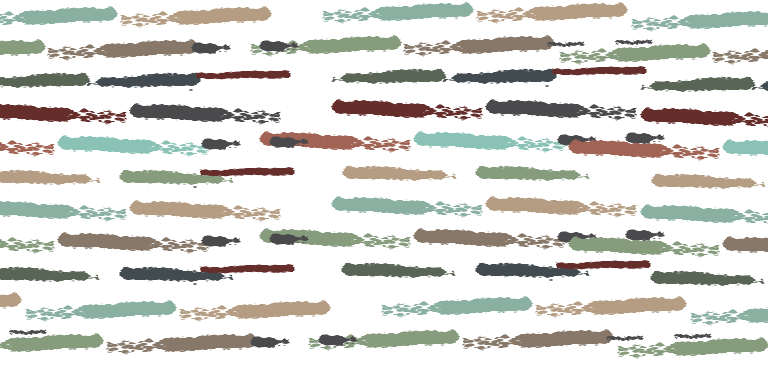
This pattern is drawn by a Shadertoy shader. Its source:

```glsl
// Staggered rows of dry brush strokes in muted colours on white, with small dark dabs.

#define HEIGHT 384.0        // design units from top to bottom
#define PAIR_STEP 665.0     // width of two neighbouring stroke groups
#define ODD_STEP 356.0      // offset of the second group in a pair
#define GROUP_LIFT 4.0      // vertical stagger between groups
#define RAGGED 3.0          // roughness of the stroke edges
#define DRY_COVER 0.54      // ink left in the dry tails
#define DAB_INK vec3(0.29, 0.29, 0.30)
#define THIN_INK vec3(0.40, 0.18, 0.17)

struct Brush { float len, halfH, drop, dryAt, tip; };
const Brush LONG = Brush(150.0, 7.0, 7.0, 0.52, 0.72);
const Brush SLIM = Brush(113.0, 6.3, 4.0, 0.78, 0.35);
const Brush THIN = Brush(94.0, 3.7, 2.0, 1.10, 0.65);
const Brush DAB = Brush(38.0, 5.0, 1.0, 0.58, 0.55);
const Brush SPECKS = Brush(36.0, 4.0, 1.0, -0.30, 0.50);

// Each row: first x, second x, y from the top, kind (1 long, 2 slim; negative = tail left)
const vec4 ROWS[11] = vec4[11](
    vec4(-33, 121, 17, -1), vec4(-105, 48, 50, -1), vec4(-24, 87, 81, -2),
    vec4(-24, 130, 114, 1), vec4(-96, 58, 146, 1), vec4(-13, 120, 178, 2),
    vec4(-24, 130, 211, 1), vec4(-96, 58, 243, 1), vec4(-14, 120, 275, 2),
    vec4(26, 180, 311, -1), vec4(-47, 107, 344, -1));

// Teal, tan, green, brown, moss, slate, maroon, charcoal, rust, aqua
const vec3 INKS[10] = vec3[10](
    vec3(0.54, 0.69, 0.63), vec3(0.71, 0.615, 0.515), vec3(0.525, 0.61, 0.49),
    vec3(0.53, 0.47, 0.41), vec3(0.35, 0.395, 0.335), vec3(0.26, 0.30, 0.315),
    vec3(0.40, 0.18, 0.17), vec3(0.29, 0.29, 0.30), vec3(0.63, 0.39, 0.33),
    vec3(0.54, 0.76, 0.71));

vec2 hash2(vec2 p) {
    return fract(sin(vec2(dot(p, vec2(127.1, 311.7)), dot(p, vec2(269.5, 183.3)))) * 43758.5);
}

// Cellular noise: distance to the nearest scattered point
float cells(vec2 p) {
    vec2 cell = floor(p), f = fract(p);
    float nearest = 2.0;
    for (int y = -1; y <= 1; y++)
        for (int x = -1; x <= 1; x++) {
            vec2 o = vec2(x, y);
            nearest = min(nearest, length(o + hash2(cell + o) - f));
        }
    return nearest;
}

// Signed distance to a stroke that starts at q.x = 0 and dries out along +x
float strokeDist(vec2 q, Brush b, bool tailLeft) {
    if (tailLeft) q.x = b.len - q.x;
    if (q.x < -4.0 || q.x > b.len + 4.0 || abs(q.y) > b.halfH + 9.0) return 9.0;
    float t = q.x / b.len;
    float dry = smoothstep(b.dryAt, b.dryAt + 0.15, t);
    q.y -= b.drop * (t - 0.5) + 0.5 * sin(q.x * 0.11);

    // Body: tapering, lumpy in the tail, ragged along the edge
    float halfH = b.halfH * mix(1.0, b.tip, max(dry, 0.6 * smoothstep(0.3, 1.0, t)));
    halfH *= 1.0 + dry * 0.28 * sin(t * 45.0);
    float rag = cells(q * vec2(0.16, 0.45)) - 0.4;
    float d = abs(q.y) - halfH + rag * min(RAGGED, 0.45 * b.halfH);

    // Rounded head and frayed end
    d = max(d, 0.1 * q.y * q.y - q.x + 3.0 * rag);
    d = max(d, q.x - b.len + 3.0 * rag);

    // Broken ink in the dry tail
    float chunk = cells(q * vec2(0.14, 0.40) + 7.0);
    return max(d, (chunk - mix(1.7, DRY_COVER, dry)) * 4.0);
}

void paint(inout vec3 col, vec3 ink, float d, float pixel) {
    col = mix(col, ink, clamp(0.5 - d / pixel, 0.0, 1.0));
}

void mainImage(out vec4 fragColor, in vec2 fragCoord) {
    float pixel = HEIGHT / iResolution.y;
    vec2 p = vec2(fragCoord.x, iResolution.y - fragCoord.y) * pixel;
    vec3 col = vec3(1.0);

    // Odd groups lie below even ones
    for (int g = 0; g < 4; g++) {
        int odd = 1 - g / 2, pair = g % 2 - odd;
        vec2 shift = vec2(PAIR_STEP * float(pair) + ODD_STEP * float(odd),
                          GROUP_LIFT * float(pair - odd));
        for (int r = 0; r < 11; r++) {
            vec4 row = ROWS[r];
            bool tailLeft = row.w < 0.0;
            vec2 q = p - shift - vec2(0.0, row.z);
            Brush b = LONG;
            if (abs(row.w) > 1.5) b = SLIM;

            // Two main strokes; ink pairs cycle every three rows
            int ink = 2 * (r % 3);
            if (r == 3) ink = 6;
            if (r == 4) ink = 8;
            if (r == 5) ink = 1;
            paint(col, INKS[ink], strokeDist(q - vec2(row.x, 0.0), b, tailLeft), pixel);
            paint(col, INKS[ink + 1], strokeDist(q - vec2(row.y, 0.0), b, tailLeft), pixel);

            // Thin accent and a stray fleck beside the slim strokes
            vec2 accent = q - vec2(row.y + (tailLeft ? 109.0 : 80.0), -6.0);
            if (r % 3 == 2 && !(odd == 1 && r == 5)) {
                paint(col, THIN_INK, strokeDist(accent, THIN, true), pixel);
                paint(col, DAB_INK, length((accent - vec2(-5, 15)) * vec2(0.5, 1.0)) - 0.8, pixel);
            }

            // Dark dabs, worn down to specks in some odd groups
            if (r % 3 == 1) {
                Brush dab = DAB;
                if (odd == 1 && tailLeft) dab = SPECKS;
                paint(col, DAB_INK, strokeDist(q - vec2(row.y + 144.0, -2.0), dab, false), pixel);
                paint(col, DAB_INK, strokeDist(q - vec2(row.y + 212.0, -4.0), dab, false), pixel);
            }
        }
    }
    fragColor = vec4(col, 1.0);
}
```
